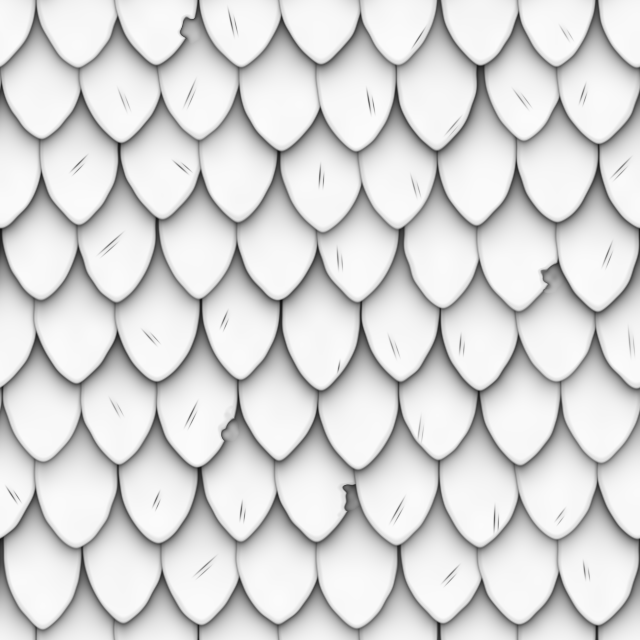
A three.js fragment shader for this texture map:

```glsl
// Overlapping pale scales, eight across and eight down, in staggered rows.
// Rows are painted from back to front: each casts a soft shadow on what lies
// below, then draws pointed arcs with bevelled rims, scratches and chips.

varying vec2 vUv;

const float REPEATS = 8.0;        // scales across and rows down
const float TIP_HEIGHT = 0.14;    // tip position within a row
const vec2 JITTER = vec2(0.10, 0.17);
const float HALF_WIDTH = 0.515;
const float WIDTH_VARIATION = 0.05;
const float SHOULDER = 0.95;      // height of the widest point above the tip
const float TIP_ROUNDING = 0.004;
const float EDGE_SOFTNESS = 0.012;
const float RIM_WIDTH = 0.065;
const float SHADOW_REACH = 0.10;
const float SHADOW_STRENGTH = 0.53;
const float CONTACT_REACH = 0.018;
const float CONTACT_STRENGTH = 0.36;
const float CHIP_CHANCE = 0.09;
const float SCRATCH_CHANCE = 0.55;
const float FACE_TONE = 0.985;
const float UPPER_TONE = 0.91;
const float RIM_TONE = 0.885;
const float OUTLINE_TONE = 0.70;

vec4 hash4(vec2 p) {
  vec4 q = fract(p.xyxy * vec4(0.1031, 0.1030, 0.0973, 0.1099));
  q += dot(q, q.wzxy + 33.33);
  return fract((q.xxyz + q.yzzw) * q.zywx);
}

// Random values for one scale, wrapped so that the sheet tiles.
vec4 scaleRandom(vec2 id, float seed) {
  return hash4(mod(id, REPEATS) + seed * vec2(17.0, 31.0));
}

float noise(vec2 p) {
  vec2 i = floor(p);
  vec2 f = fract(p);
  f = f * f * (3.0 - 2.0 * f);
  float low = mix(hash4(i).x, hash4(i + vec2(1.0, 0.0)).x, f.x);
  float high = mix(hash4(i + vec2(0.0, 1.0)).x, hash4(i + 1.0).x, f.x);
  return mix(low, high, f.y);
}

// Position measured from the tip of a scale.
vec2 localPoint(vec2 cell, vec2 id) {
  float stagger = 0.5 * (1.0 - mod(id.y, 2.0));
  vec2 tip = id + vec2(stagger, TIP_HEIGHT);
  return cell - tip - (scaleRandom(id, 1.0).xy - 0.5) * JITTER;
}

// Signed distance to a pointed arc with straight upper sides.
float scaleDistance(vec2 p, vec2 id) {
  vec4 r = scaleRandom(id, 2.0);
  float halfWidth = HALF_WIDTH + (r.x - 0.5) * WIDTH_VARIATION;
  float radius = (SHOULDER * SHOULDER + halfWidth * halfWidth) / (2.0 * halfWidth);
  float x = sqrt(p.x * p.x + TIP_ROUNDING);
  vec2 fromCentre = vec2(x + radius - halfWidth, min(p.y - SHOULDER, 0.0));
  float d = length(fromCentre) - radius;
  vec2 grain = p + 20.0 + mod(id, REPEATS) * 7.0;
  d += (noise(grain * 5.0) - 0.5) * 0.022;

  // A ragged bite out of one side.
  if (r.y < CHIP_CHANCE) {
    float side = r.z < 0.5 ? -1.0 : 1.0;
    vec2 q = p - vec2(side * 0.50, 0.40 + 0.16 * r.w);
    float bite = length(q * vec2(1.0, 0.8)) - 0.19;
    bite += (noise(grain * 11.0) - 0.5) * 0.13;
    d = max(d, -bite);
  }
  return d;
}

// Two tapered parallel cuts and a faint smudge between them.
float scratches(vec2 p, vec2 id) {
  vec4 r = scaleRandom(id, 3.0);
  vec4 s = scaleRandom(id, 4.0);
  vec2 q = p - vec2((r.x - 0.5) * 0.55, 0.32 + 0.5 * r.y);
  float angle = (r.z - 0.5) * 1.7;
  float along = dot(q, vec2(sin(angle), cos(angle)));
  float across = dot(q, vec2(cos(angle), -sin(angle)));
  float reach = 0.14 + 0.14 * s.x;
  float first = exp(-pow(across / 0.010, 2.0)) * smoothstep(reach, 0.0, abs(along));
  float second = exp(-pow((across - 0.05) / 0.008, 2.0))
               * smoothstep(reach * 0.7, 0.0, abs(along + 0.06));
  float smudge = exp(-pow((across - 0.025) / 0.03, 2.0)) * smoothstep(reach, 0.0, abs(along));
  float depth = 0.25 + 0.35 * s.y;
  return step(r.w, SCRATCH_CHANCE) * (depth * (first + 0.7 * second) + 0.05 * smudge);
}

float scaleTone(vec2 p, float d, vec2 id) {
  vec2 grain = p + 20.0 + mod(id, REPEATS) * 5.0;
  float tone = mix(FACE_TONE, UPPER_TONE, smoothstep(0.7, 1.8, p.y));
  tone -= 0.02 * noise(grain * vec2(4.0, 3.0));
  tone *= 1.0 - min(scratches(p, id), 0.6);
  float rim = RIM_WIDTH * (0.65 + 0.7 * noise(grain * 3.0));
  tone = mix(tone, RIM_TONE, smoothstep(-rim, -rim * 0.35, d));
  return mix(tone, OUTLINE_TONE, smoothstep(-0.025, 0.0, d));
}

void main() {
  vec2 cell = vUv * REPEATS;
  float baseRow = floor(cell.y - TIP_HEIGHT);
  float tone = 0.5;
  for (int j = -2; j <= 1; j++) {
    float row = baseRow + float(j);
    float column = floor(cell.x + 0.5 * mod(row, 2.0));

    // Broad shadow of the whole row on the rows behind it.
    for (int i = -1; i <= 1; i++) {
      vec2 id = vec2(column + float(i), row);
      float d = max(scaleDistance(localPoint(cell, id), id), 0.0);
      float strength = SHADOW_STRENGTH * (0.75 + 0.5 * scaleRandom(id, 5.0).x);
      tone *= 1.0 - strength * exp(-d / SHADOW_REACH);
    }
    // Scales of the row, each with a tight contact shadow.
    for (int i = -1; i <= 1; i++) {
      vec2 id = vec2(column + float(i), row);
      vec2 p = localPoint(cell, id);
      float d = scaleDistance(p, id);
      tone *= 1.0 - CONTACT_STRENGTH * exp(-max(d, 0.0) / CONTACT_REACH);
      float cover = smoothstep(EDGE_SOFTNESS, -EDGE_SOFTNESS, d);
      tone = mix(tone, scaleTone(p, d, id), cover);
    }
  }
  gl_FragColor = vec4(vec3(tone), 1.0);
}
```
